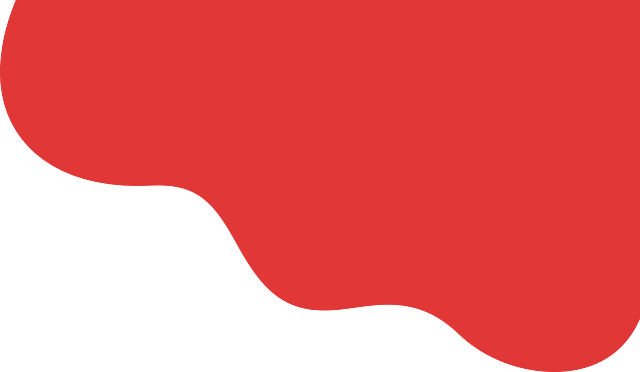
A WebGL 2 fragment shader for this background:

```glsl
#version 300 es
precision highp float;
// A flat red blob with a wavy lower edge hanging over a white ground.
// The edge is a chain of cubic Bezier curves, flattened into short lines that
// give both a distance (smooth edge) and a crossing count (inside or outside).

#define RED vec3(0.886, 0.216, 0.216)
#define WHITE vec3(1.0)
#define STEPS 18
#define EDGE_SOFTNESS 0.5

uniform vec2 u_resolution;
out vec4 fragColor;

vec2 pen;               // current end of the outline, as a fraction of the canvas
float edgeDist = 1e6;   // distance to the outline, in device pixels
bool inside = false;    // parity of the outline crossings below the point

float segmentDistance(vec2 p, vec2 a, vec2 b) {
    vec2 pa = (p - a) * u_resolution;
    vec2 ba = (b - a) * u_resolution;
    float h = clamp(dot(pa, ba) / max(dot(ba, ba), 1e-8), 0.0, 1.0);
    return length(pa - h * ba);
}

vec2 bezier(vec2 a, vec2 b, vec2 c, vec2 d, float t) {
    float s = 1.0 - t;
    return s * s * s * a + 3.0 * s * s * t * b + 3.0 * s * t * t * c + t * t * t * d;
}

// Extends the outline from the pen to "end" and updates distance and parity.
void curveTo(vec2 p, vec2 c1, vec2 c2, vec2 end) {
    vec2 a = pen;
    for (int i = 1; i <= STEPS; i++) {
        vec2 b = bezier(pen, c1, c2, end, float(i) / float(STEPS));
        edgeDist = min(edgeDist, segmentDistance(p, a, b));
        if ((a.x > p.x) != (b.x > p.x)) {
            float crossingY = mix(a.y, b.y, (p.x - a.x) / (b.x - a.x));
            if (crossingY < p.y) inside = !inside;
        }
        a = b;
    }
    pen = end;
}

void main() {
    vec2 p = gl_FragCoord.xy / u_resolution;

    // Rounded left side
    pen = vec2(0.0247, 1.0);
    curveTo(p, vec2(0.009, 0.935), vec2(0.0, 0.870), vec2(0.0, 0.8036));
    curveTo(p, vec2(0.0, 0.632), vec2(0.0755, 0.5), vec2(0.2148, 0.5));
    // Shoulder and descent
    curveTo(p, vec2(0.2227, 0.5), vec2(0.2292, 0.5007), vec2(0.237, 0.5011));
    curveTo(p, vec2(0.3073, 0.5067), vec2(0.3333, 0.4576), vec2(0.3685, 0.3482));
    curveTo(p, vec2(0.4063, 0.2277), vec2(0.4401, 0.1652), vec2(0.5065, 0.1652));
    // Low wave
    curveTo(p, vec2(0.5404, 0.1652), vec2(0.5703, 0.1808), vec2(0.6068, 0.1808));
    curveTo(p, vec2(0.651, 0.1808), vec2(0.6849, 0.154), vec2(0.7161, 0.1027));
    // Bottom lobe, rising to the right edge
    curveTo(p, vec2(0.7565, 0.0357), vec2(0.8125, 0.0), vec2(0.8659, 0.0));
    curveTo(p, vec2(0.9284, 0.0), vec2(0.9766, 0.0491), vec2(1.0, 0.1429));

    float signedDist = inside ? edgeDist : -edgeDist;
    float coverage = smoothstep(-EDGE_SOFTNESS, EDGE_SOFTNESS, signedDist);
    fragColor = vec4(mix(WHITE, RED, coverage), 1.0);
}
```
